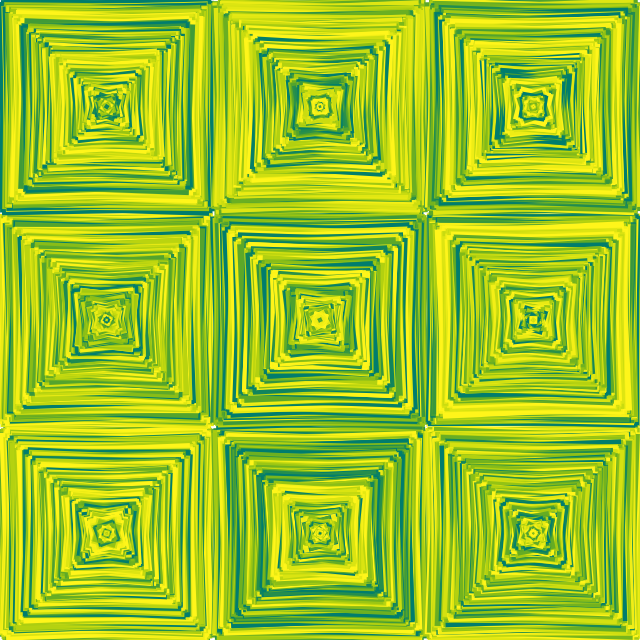
A WebGL 1 fragment shader for this pattern:

```glsl
precision highp float;

uniform vec2 u_resolution;

#define TILES 3.0         // repeats across and down
#define SQUARES 230.0     // nested squares per tile
#define SWAY 0.02         // largest shift of a corner by the turn
#define MAX_TURN 0.785    // limit of the turn near the centre
#define COLOR_RUN 2.0     // squares per colour change
#define DRIFT_RUN 11.0    // squares per slow tone change
#define DRIFT 0.5         // strength of the slow tone change
#define CONTRAST 1.25
#define YELLOW_BIAS 1.65
#define REACH 12.0        // squares searched outside the point
#define STEPS 25          // squares searched in all

float hash(vec2 p) {
  return fract(sin(dot(p, vec2(12.9898, 78.233))) * 43758.5453);
}

float noise(float x, float seed) {
  float i = floor(x);
  return mix(hash(vec2(i, seed)), hash(vec2(i + 1.0, seed)),
             smoothstep(0.0, 1.0, x - i));
}

// Deep green through lime to bright yellow
vec3 palette(float t) {
  float dip = t - 0.75;
  return vec3(t, 0.49 + 0.47 * t, 0.06 + 0.65 * dip * dip);
}

vec3 squareColor(float index, float seed) {
  float fine = noise(index / COLOR_RUN, seed + 11.3) - 0.5;
  float slow = noise(index / DRIFT_RUN, seed + 37.7) - 0.5;
  float shade = clamp(0.5 + CONTRAST * fine + DRIFT * slow, 0.0, 1.0);
  return palette(1.0 - pow(shade, YELLOW_BIAS));
}

float chebyshev(vec2 p) {
  return max(abs(p.x), abs(p.y));
}

// Paint the twisted squares around p, from large to small
vec3 paintTile(vec3 color, vec2 p, float seed, float pixel) {
  float spacing = 0.5 / SQUARES;
  float first = min(SQUARES, floor(chebyshev(p) / spacing) + REACH);
  for (int i = 0; i < STEPS; i++) {
    float index = first - float(i);
    if (index < 1.0) break;
    float halfSize = index * spacing;
    float turn = hash(vec2(index, seed + 5.1)) * 2.0 - 1.0;
    float angle = turn * min(SWAY / halfSize, MAX_TURN);
    float c = cos(angle);
    float s = sin(angle);
    vec2 q = vec2(c * p.x - s * p.y, s * p.x + c * p.y);
    float cover = clamp(0.5 + (halfSize - chebyshev(q)) / pixel, 0.0, 1.0);
    color = mix(color, squareColor(index, seed), cover);
  }
  return color;
}

void main() {
  vec2 p = gl_FragCoord.xy / u_resolution * TILES;
  float pixel = TILES / min(u_resolution.x, u_resolution.y);
  vec2 corner = floor(p - 0.5);
  vec3 color = vec3(1.0);

  // Tile edges spill over, so the four nearest tiles are layered
  for (int y = 0; y < 2; y++) {
    for (int x = 0; x < 2; x++) {
      vec2 cell = corner + vec2(float(x), float(y));
      vec2 local = p - cell - 0.5;
      bool inGrid = min(cell.x, cell.y) >= 0.0 && max(cell.x, cell.y) < TILES;
      if (inGrid && chebyshev(local) < 0.55) {
        color = paintTile(color, local, 3.7 * cell.x + 13.9 * cell.y, pixel);
      }
    }
  }
  gl_FragColor = vec4(color, 1.0);
}
```
